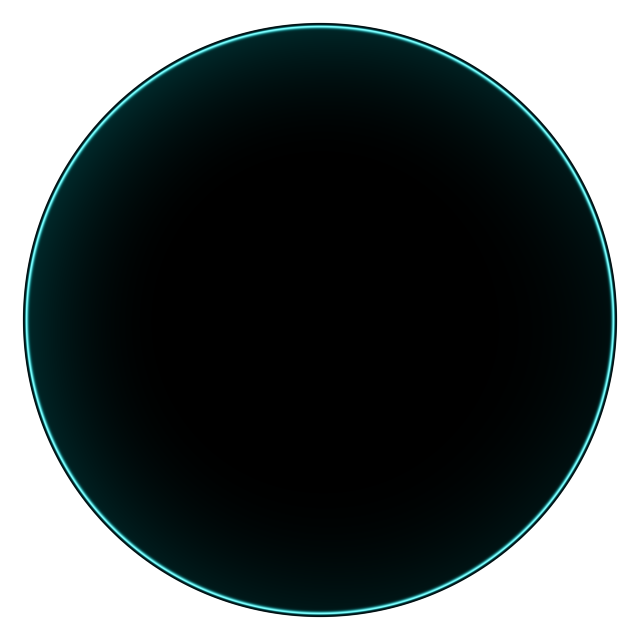
Write a three.js fragment shader that draws this background.

```glsl
varying vec2 vUv;

const vec2 CENTER = vec2(0.5);
const float DISC_RADIUS = 0.4642;
const float EDGE_SOFTNESS = 0.001;

const float RIM_RADIUS = 0.4588;
const float RIM_INNER_WIDTH = 0.0034;
const float RIM_OUTER_WIDTH = 0.0020;

const float GLOW_DEPTH = 0.22;
const float GLOW_BASE = 0.125;
const float GLOW_VARIATION = 0.045;
const float GLOW_ANGLE = 2.4;
const float RIGHT_SHADE = 0.035;

const vec3 BACKDROP = vec3(1.0);
const vec3 OUTLINE = vec3(0.0, 0.055, 0.065);
const vec3 GLOW_TINT = vec3(0.0, 0.96, 1.0);
const vec3 RIM_TEAL = vec3(0.0, 0.78, 0.80);
const vec3 RIM_CORE = vec3(0.50, 1.0, 1.0);

// Broad inner light, strongest at the upper left
vec3 innerGlow(vec2 p, float radius) {
  vec2 direction = p / max(radius, 0.0001);
  vec2 lightDirection = vec2(cos(GLOW_ANGLE), sin(GLOW_ANGLE));
  float strength = GLOW_BASE + GLOW_VARIATION * dot(direction, lightDirection);
  strength -= RIGHT_SHADE * pow(max(direction.x, 0.0), 6.0);
  float depth = clamp((RIM_RADIUS - radius) / GLOW_DEPTH, 0.0, 1.0);
  float falloff = (1.0 - depth) * (1.0 - depth);
  return GLOW_TINT * strength * falloff;
}

// Thin bright line with a softer inner side
float rimProfile(float radius) {
  float offset = radius - RIM_RADIUS;
  float width = offset < 0.0 ? RIM_INNER_WIDTH : RIM_OUTER_WIDTH;
  float x = offset / width;
  return exp(-x * x);
}

void main() {
  vec2 p = vUv - CENTER;
  float radius = length(p);

  // Disc interior and dark outline
  float outlineMask = smoothstep(RIM_RADIUS, RIM_RADIUS + RIM_OUTER_WIDTH, radius);
  vec3 color = mix(innerGlow(p, radius), OUTLINE, outlineMask);

  // Luminous rim
  float rim = rimProfile(radius);
  color = mix(color, mix(RIM_TEAL, RIM_CORE, rim), rim);

  // Surrounding backdrop
  float outside = smoothstep(-EDGE_SOFTNESS, EDGE_SOFTNESS, radius - DISC_RADIUS);
  gl_FragColor = vec4(mix(color, BACKDROP, outside), 1.0);
}
```
